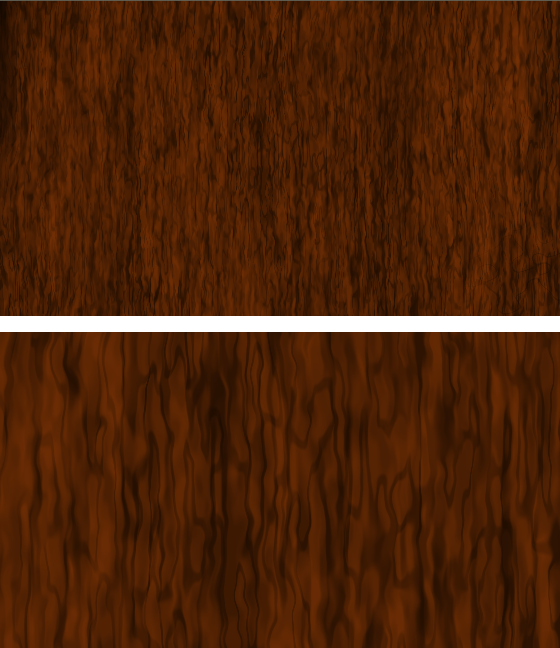
Top: the whole. Bottom: its middle third, enlarged.
A Shadertoy shader for this texture:

```glsl
// Dark polished wood with fine, broken vertical fibres and narrow cracks.
// Stretched noise with staggered columns tints the grain; its zero contours
// form the cracks. Lengths are fractions of the canvas height.

const vec3 WOOD_TINT = vec3(1.0, 0.41, 0.035);
const vec3 RIM_COLOUR = vec3(0.38, 0.39, 0.35);

// Integer hash giving a value from -1 to 1
float hash(vec2 cell, uint seed) {
    uvec2 q = uvec2(ivec2(cell));
    uint h = q.x * 1597334677u ^ q.y * 3812015801u ^ seed * 668265263u;
    h = (h ^ (h >> 15)) * 2246822519u;
    h = (h ^ (h >> 13)) * 3266489917u;
    h ^= h >> 16;
    return float(h >> 8) / 8388608.0 - 1.0;
}

// Smooth noise along one column, shifted by a random height
float columnNoise(float column, float y, uint seed) {
    y += 9.0 * hash(vec2(column, -77.0), seed);
    float cell = floor(y);
    float f = smoothstep(0.0, 1.0, y - cell);
    return mix(hash(vec2(column, cell), seed), hash(vec2(column, cell + 1.0), seed), f);
}

// Noise from -1 to 1 whose staggered columns avoid visible rows
float noise(vec2 p, uint seed) {
    float column = floor(p.x);
    float f = smoothstep(0.0, 1.0, p.x - column);
    return mix(columnNoise(column, p.y, seed), columnNoise(column + 1.0, p.y, seed), f);
}

// Noise pushed towards its extremes for crisp fibre edges
float crispNoise(vec2 p, uint seed) {
    return 2.0 * smoothstep(-0.6, 0.6, noise(p, seed)) - 1.0;
}

// Thin lines along the zero contours of the noise
float cracks(vec2 p, vec2 frequency, float width, uint seed) {
    return 1.0 - smoothstep(0.3 * width, width, abs(noise(p * frequency, seed)));
}

// Sideways drift and fine jagged wobble of the fibres
vec2 bendFibres(vec2 p) {
    float drift = 0.012 * noise(p * vec2(4.0, 3.0), 1u);
    float wobble = 0.003 * noise(p * vec2(40.0, 30.0), 2u);
    float jitter = 0.002 * noise(p * vec2(70.0, 65.0), 11u);
    return p + vec2(drift + wobble + jitter, 0.0);
}

// Brightness of the bands, streaks, short fibres and flecks
float grainTone(vec2 p, vec2 bent) {
    float bands = noise(p * vec2(5.5, 1.1), 3u);
    float streaks = noise(bent * vec2(24.0, 2.6), 4u);
    float fibres = crispNoise(bent * vec2(105.0, 13.0), 5u);
    float flecks = crispNoise(bent * vec2(135.0, 42.0), 6u);
    return 0.048 * bands + 0.040 * streaks + 0.036 * fibres + 0.026 * flecks;
}

// Combined depth of the long and short cracks, deeper in patches
float crackDepth(vec2 p, vec2 bent) {
    float patches = 1.0 + 0.4 * noise(p * vec2(9.0, 3.0), 7u);
    float broken = smoothstep(-0.5, 0.3, noise(bent * vec2(60.0, 22.0), 12u));
    float longCracks = cracks(bent, vec2(78.0, 5.0), 0.30, 8u);
    float shortCracks = cracks(bent, vec2(110.0, 18.0), 0.32, 9u);
    return patches * (0.095 * longCracks * mix(0.4, 1.0, broken) + 0.065 * shortCracks);
}

// Crossing scratches confined to the lower right corner
float cornerScratches(vec2 p, float aspect) {
    float region = 1.0 - smoothstep(0.05, 0.28, length(p - vec2(aspect - 0.1, 0.1)));
    vec2 tilted = vec2(p.x + 0.6 * p.y, p.y - 0.4 * p.x);
    return region * cracks(tilted, vec2(16.0, 23.0), 0.08, 10u);
}

void mainImage(out vec4 fragColor, in vec2 fragCoord) {
    vec2 p = fragCoord / iResolution.y;
    float aspect = iResolution.x / iResolution.y;
    vec2 bent = bendFibres(p);

    // Wood grain, with the darkest tones lifted
    float tone = 0.326 + grainTone(p, bent) - crackDepth(p, bent);
    tone -= 0.06 * cornerScratches(p, aspect);
    tone += 0.5 * max(0.19 - tone, 0.0);

    // Shaded left edge, strongest towards the top
    float edgeShade = 1.0 - smoothstep(0.0, 0.07, bent.x);
    tone *= 1.0 - 0.6 * edgeShade * smoothstep(0.15, 0.9, p.y);
    vec3 colour = WOOD_TINT * max(tone, 0.045);

    // Thin pale rim along the top
    float pixel = 1.0 / iResolution.y;
    float rim = smoothstep(-0.5 * pixel, 0.5 * pixel, p.y - 0.9975);
    fragColor = vec4(mix(colour, RIM_COLOUR, rim), 1.0);
}
```
